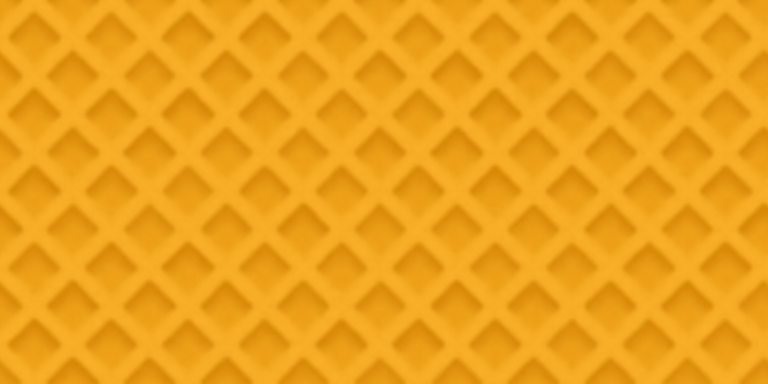
This pattern is drawn by a WebGL 1 fragment shader. Its source:

```glsl
precision highp float;

uniform vec2 u_resolution;

#define REPEATS_DOWN 5.0
#define PIT_CENTRE vec2(0.090, 0.102)
#define PIT_HALF 0.355
#define PIT_ROUNDING 0.09
#define WALL_SOFTNESS 0.045
#define WOBBLE 0.004
#define GRAIN 0.022
#define RIDGE_COLOUR vec3(0.965, 0.675, 0.142)
#define FLOOR_COLOUR vec3(0.925, 0.625, 0.092)
#define SHADOW_COLOUR vec3(0.845, 0.540, 0.028)

float hash(vec2 p) {
  vec3 q = fract(p.xyx * 0.1031);
  q += dot(q, q.yzx + 33.33);
  return fract((q.x + q.y) * q.z);
}

float valueNoise(vec2 p) {
  vec2 cell = floor(p);
  vec2 t = fract(p);
  t = t * t * (3.0 - 2.0 * t);
  float low = mix(hash(cell), hash(cell + vec2(1.0, 0.0)), t.x);
  float high = mix(hash(cell + vec2(0.0, 1.0)), hash(cell + 1.0), t.x);
  return mix(low, high, t.y);
}

float fractalNoise(vec2 p) {
  float sum = 0.0;
  float weight = 0.5;
  for (int i = 0; i < 3; i++) {
    sum += weight * valueNoise(p);
    p = p * 2.03 + 17.0;
    weight *= 0.5;
  }
  return sum / 0.875;
}

float roundedBox(vec2 p, float halfSize, float radius) {
  vec2 q = abs(p) - halfSize + radius;
  return length(max(q, 0.0)) + min(max(q.x, q.y), 0.0) - radius;
}

float smoothMax(float a, float b, float k) {
  float h = max(k - abs(a - b), 0.0) / k;
  return max(a, b) + 0.25 * h * h * k;
}

void main() {
  vec2 pos = gl_FragCoord.xy / u_resolution.y;
  float pixel = 2.0 * REPEATS_DOWN / u_resolution.y;

  // Slightly uneven baked edges
  vec2 warp = vec2(fractalNoise(pos * 22.0), fractalNoise(pos * 22.0 + 51.0)) - 0.5;
  vec2 grid = (pos + WOBBLE * warp - PIT_CENTRE) * REPEATS_DOWN;

  // Diagonal lattice: both axes of a cell point upwards
  vec2 diagonal = vec2(grid.y + grid.x, grid.y - grid.x);
  vec2 cell = floor(diagonal + 0.5);
  vec2 local = diagonal - cell;
  float variation = hash(cell + 40.0) - 0.5;

  // Pit floor, shaded by its two upper walls
  float pitDistance = roundedBox(local, PIT_HALF + 0.015 * variation, PIT_ROUNDING);
  float soft = WALL_SOFTNESS + pixel;
  float pit = 1.0 - smoothstep(-soft, soft, pitDistance);
  float upperWall = smoothMax(local.x, local.y, 0.2);
  float shadow = smoothstep(0.0, 0.36, upperWall) * (0.95 + 0.2 * variation);
  vec3 pitColour = mix(FLOOR_COLOUR, SHADOW_COLOUR, shadow);

  // Lower walls catch a little light
  float lowerWall = max(-local.x, -local.y);
  float lit = smoothstep(0.16, 0.38, lowerWall) * (1.0 - shadow);
  pitColour = mix(pitColour, RIDGE_COLOUR, 0.35 * lit);

  // Rounded ridges with a faint crest
  vec2 crestDistance = 0.5 - abs(local);
  float crest = 1.0 - smoothstep(0.0, 0.13, min(crestDistance.x, crestDistance.y));
  vec3 ridgeColour = RIDGE_COLOUR + vec3(0.012, 0.012, 0.010) * (crest - 0.4);

  // Mottled crumb and small pores
  vec3 colour = mix(ridgeColour, pitColour, pit);
  float mottle = fractalNoise(pos * 55.0) - 0.5;
  float pores = smoothstep(0.72, 0.9, valueNoise(pos * 75.0 + 9.0));
  colour += GRAIN * (mottle - 0.25 * pores) * vec3(0.9, 1.0, 0.8);

  gl_FragColor = vec4(clamp(colour, 0.0, 1.0), 1.0);
}
```
